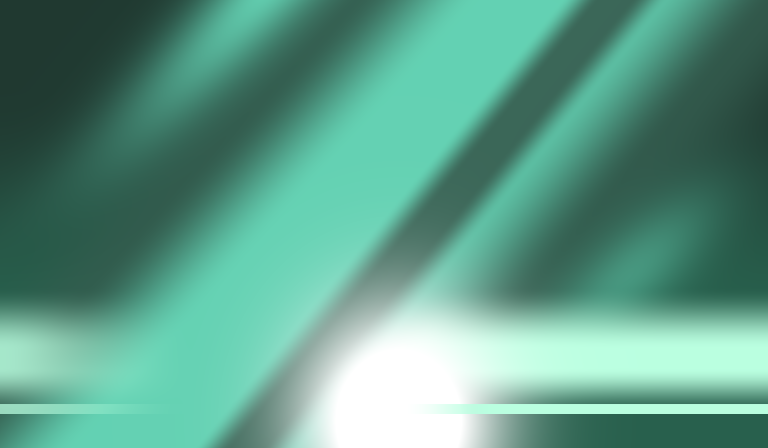
Give the GLSL for this background, as a Shadertoy shader.

```glsl
// Soft mint light beams crossing a dark green field on a diagonal, over a
// pale horizontal bar, a thin bright line and a white glow near the bottom.
// Each layer is a smooth mask in slanted or straight coordinates, then mixed.

const vec3 NIGHT = vec3(0.125, 0.225, 0.190);
const vec3 FOREST = vec3(0.155, 0.375, 0.300);
const vec3 SHADE = vec3(0.205, 0.365, 0.310);
const vec3 MINT = vec3(0.390, 0.820, 0.700);
const vec3 PALE = vec3(0.730, 1.000, 0.880);

// Bell curve around a center.
float bell(float x, float center, float width) {
    float d = (x - center) / width;
    return exp(-d * d);
}

// Falls from one to zero between two positions.
float fade(float start, float end, float x) {
    return 1.0 - smoothstep(start, end, x);
}

// Horizontal position carried to the top edge along a slanted beam.
float slant(vec2 p, float slope) {
    return p.x + slope * p.y;
}

// Dark field: deeper at the top corners, with a lighter diagonal centre.
vec3 field(vec2 p, float beam) {
    vec3 color = mix(NIGHT, FOREST, smoothstep(0.2, 0.72, p.y));
    float middle = smoothstep(0.50, 0.78, beam) * fade(1.72, 2.0, beam);
    return mix(color, SHADE, 0.85 * middle);
}

// Pale bar with a wide upper edge and a tighter lower edge.
float barProfile(float drop) {
    return smoothstep(0.64, 0.78, drop) * fade(0.82, 0.925, drop);
}

// Thin line with edges smoothed over one pixel.
float lineProfile(float drop, float pixel) {
    return smoothstep(0.902 - pixel, 0.902 + pixel, drop)
         * fade(0.924 - pixel, 0.924 + pixel, drop);
}

void mainImage(out vec4 fragColor, in vec2 fragCoord) {
    // Units of canvas height; y is measured down from the top edge.
    vec2 p = fragCoord / iResolution.y;
    p.y = 1.0 - p.y;
    float pixel = 0.5 / iResolution.y;
    float leftBeam = slant(p, 0.90);
    float rightBeam = slant(p, 0.82);

    vec3 color = field(p, rightBeam);

    // Faint side beams.
    float leftGlow = bell(leftBeam, 0.58, 0.13) * fade(-0.15, 0.62, p.y);
    float rightGlow = bell(rightBeam, 1.91, 0.12) * bell(p.y, 0.61, 0.18);
    color = mix(color, MINT, min(1.0, 1.05 * leftGlow));
    color = mix(color, MINT, 0.5 * rightGlow);

    // Main beam, dimmer on the far side of the dark stripe.
    float beam = smoothstep(0.77, 1.07, leftBeam) * fade(1.45, 1.73, rightBeam);
    beam *= mix(1.0, 0.88, smoothstep(1.36, 1.46, rightBeam));
    color = mix(color, MINT, beam);

    // Pale bar, hidden where the main beam passes in front.
    float barSide = max(0.85 * fade(0.0, 0.44, p.x), smoothstep(1.38, 1.58, rightBeam));
    color = mix(color, PALE, barProfile(p.y) * barSide);

    // Dark stripe inside the main beam.
    float stripe = fade(0.035, 0.120, abs(rightBeam - 1.373));
    color = mix(color, SHADE + 0.02, 0.96 * stripe);

    // White glow.
    vec2 offset = (p - vec2(0.89, 0.94)) / vec2(0.22, 0.25);
    float glow = min(1.0, 1.5 * exp(-dot(offset, offset)));
    color = mix(color, vec3(1.0), glow);

    // Thin bright line, fading out toward the middle.
    float lineSide = max(0.75 * fade(0.0, 0.42, p.x), smoothstep(0.90, 1.10, p.x));
    color = mix(color, PALE, lineProfile(p.y, pixel) * lineSide);

    fragColor = vec4(color, 1.0);
}
```
